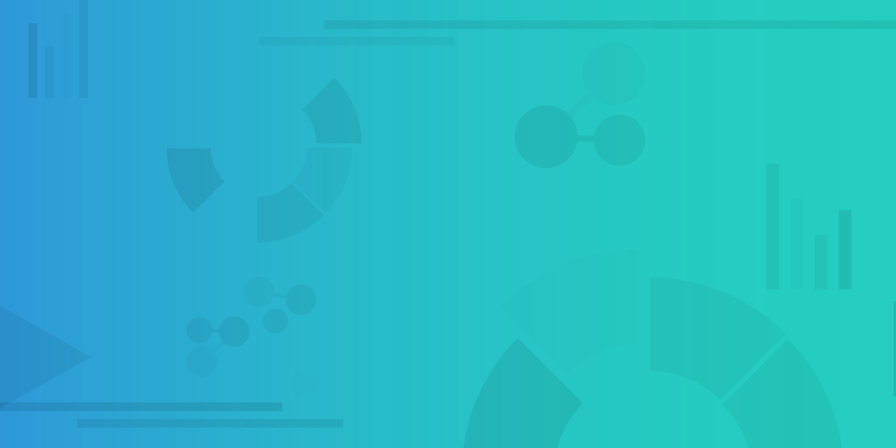
Give the GLSL for this background, as a WebGL 2 fragment shader.

```glsl
#version 300 es
precision highp float;
// Blue to teal gradient with faint infographic shapes: rings, bars, molecules and rules.

uniform vec2 u_resolution;
out vec4 fragColor;

// Lengths are fractions of the canvas height, so x runs from 0 to 2.
const vec3 LEFT_COLOR = vec3(0.183, 0.597, 0.855);
const vec3 RIGHT_COLOR = vec3(0.145, 0.806, 0.755);
const vec3 SHADE_COLOR = vec3(0.0, 0.08, 0.10);
const float BAND_COUNT = 48.0;
const float BAND_STRENGTH = 0.006;
const float EIGHTH_TURN = 0.785398;
const float RING_INNER = 0.515;      // inner radius over outer radius
const float LINK_WIDTH = 0.12;       // half width over node radius
const float RULE_HALF = 0.0098;

// Ring sectors: centre, outer radius, octant counted from the right
const vec4 SECTORS[8] = vec4[8](
    vec4(0.575, 0.669, 0.203, 4.0), vec4(0.574, 0.669, 0.211, 6.0),
    vec4(0.578, 0.671, 0.209, 7.0), vec4(0.599, 0.680, 0.208, 0.0),
    vec4(1.4505, -0.0495, 0.430, 1.0), vec4(1.458, -0.057, 0.425, 0.0),
    vec4(1.456, -0.055, 0.425, 3.0), vec4(1.4245, 0.008, 0.435, 2.0));
const float SECTOR_SHADE[8] = float[8](0.09, 0.06, 0.035, 0.075, 0.05, 0.055, 0.08, 0.015);

// Molecule nodes: centre, radius, shade
const vec4 NODES[10] = vec4[10](
    vec4(1.370, 0.836, 0.070, 0.025), vec4(1.219, 0.695, 0.070, 0.075),
    vec4(1.383, 0.687, 0.057, 0.065), vec4(0.578, 0.349, 0.034, 0.035),
    vec4(0.672, 0.331, 0.034, 0.065), vec4(0.615, 0.284, 0.028, 0.055),
    vec4(0.445, 0.263, 0.029, 0.065), vec4(0.523, 0.260, 0.034, 0.070),
    vec4(0.451, 0.193, 0.034, 0.035), vec4(0.677, 0.141, 0.029, 0.012));
const ivec2 LINKS[5] = ivec2[5](
    ivec2(0, 1), ivec2(1, 2), ivec2(3, 4), ivec2(6, 7), ivec2(7, 8));

// Horizontal rules: start, end, height, shade
const vec4 RULES[4] = vec4[4](
    vec4(0.724, 2.05, 0.945, 0.075), vec4(0.578, 1.016, 0.908, 0.045),
    vec4(-0.05, 0.630, 0.092, 0.11), vec4(0.172, 0.766, 0.055, 0.085));

float hash(float n) {
    return fract(sin(n * 127.1) * 43758.5453);
}

float boxDistance(vec2 p, vec2 low, vec2 high) {
    vec2 d = max(low - p, p - high);
    return max(d.x, d.y);
}

float sectorDistance(vec2 p, float radius, float octant) {
    float turn = (octant + 0.5) * EIGHTH_TURN;
    float c = cos(turn), s = sin(turn);
    vec2 q = vec2(c * p.x + s * p.y, abs(c * p.y - s * p.x));
    float halfAngle = 0.5 * EIGHTH_TURN;
    float side = dot(q, vec2(-sin(halfAngle), cos(halfAngle)));
    float r = length(p);
    return max(side, max(r - radius, radius * RING_INNER - r));
}

// Bar joining two nodes, cut off at their rims
float linkDistance(vec2 p, vec4 a, vec4 b) {
    vec2 span = b.xy - a.xy;
    float len = length(span);
    vec2 dir = span / len, q = p - a.xy;
    float across = abs(dir.x * q.y - dir.y * q.x) - LINK_WIDTH * min(a.z, b.z);
    float along = abs(dot(q, dir) - 0.5 * len) - 0.5 * len;
    float rims = max(a.z - length(q), b.z - length(p - b.xy));
    return max(max(across, along), rims);
}

float coverage(float d) {
    float soft = 0.75 / u_resolution.y;
    return 1.0 - smoothstep(-soft, soft, d);
}

float barChart(vec2 p, vec2 base, float stride, float halfWidth, vec4 heights, vec4 shades) {
    float shade = 0.0;
    for (int i = 0; i < 4; i++) {
        vec2 q = p - base - vec2(float(i) * stride, 0.0);
        shade += shades[i] * coverage(boxDistance(q, vec2(-halfWidth, 0.0), vec2(halfWidth, heights[i])));
    }
    return shade;
}

void main() {
    vec2 p = gl_FragCoord.xy / u_resolution.y;
    float t = gl_FragCoord.x / u_resolution.x;

    // Background gradient with faint vertical bands
    vec3 color = mix(LEFT_COLOR, RIGHT_COLOR, 1.0 - (1.0 - t) * (1.0 - t));
    color += BAND_STRENGTH * (hash(floor(t * BAND_COUNT)) - 0.5);

    // Rings, molecules and rules
    float shade = 0.0;
    for (int i = 0; i < 8; i++)
        shade += SECTOR_SHADE[i] * coverage(sectorDistance(p - SECTORS[i].xy, SECTORS[i].z, SECTORS[i].w));
    for (int i = 0; i < 10; i++)
        shade += NODES[i].w * coverage(length(p - NODES[i].xy) - NODES[i].z);
    for (int i = 0; i < 5; i++) {
        vec4 a = NODES[LINKS[i].x], b = NODES[LINKS[i].y];
        shade += min(a.w, b.w) * coverage(linkDistance(p, a, b));
    }
    for (int i = 0; i < 4; i++) {
        vec4 rule = RULES[i];
        shade += rule.w * coverage(boxDistance(p, vec2(rule.x, rule.z - RULE_HALF), vec2(rule.y, rule.z + RULE_HALF)));
    }

    // Bar charts
    shade += barChart(p, vec2(0.073, 0.781), 0.0378, 0.0098, vec4(0.167, 0.115, 0.188, 0.23), vec4(0.10, 0.05, 0.015, 0.07));
    shade += barChart(p, vec2(1.725, 0.354), 0.0538, 0.0143, vec4(0.281, 0.203, 0.122, 0.177), vec4(0.06, 0.02, 0.055, 0.09));

    // Arrowhead on the left edge and sliver on the right edge
    shade += 0.07 * coverage((abs(p.y - 0.203) - 0.566 * (0.203 - p.x)) / 1.149);
    shade += 0.12 * coverage(boxDistance(p, vec2(1.995, 0.115), vec2(2.05, 0.328)));

    fragColor = vec4(mix(color, SHADE_COLOR, shade), 1.0);
}
```
